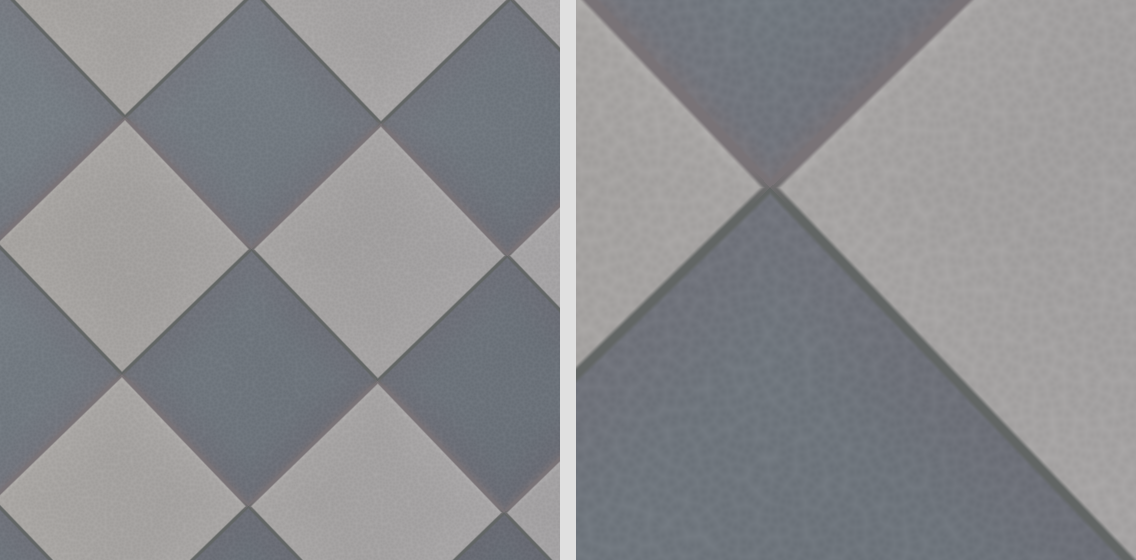
Left: the whole. Right: its middle third, enlarged.
This pattern is drawn by a Shadertoy shader. Its source:

```glsl
// Diagonal checkerboard of pale and slate floor tiles, seen slightly askew.
// A skewed lattice gives tile cells and joint distance; layered sines add
// mottling, cellular noise adds fine grain, and joints are tinted by side.

vec2 hash22(vec2 p) {
    vec3 q = fract(p.xyx * vec3(0.1031, 0.103, 0.0973));
    q += dot(q, q.yzx + 33.33);
    return fract((q.xx + q.yz) * q.zy);
}

// Distance to the nearest jittered point, one point per unit cell
float cellular(vec2 p) {
    vec2 cell = floor(p);
    float nearest = 2.0;
    for (int y = -1; y <= 1; y++)
        for (int x = -1; x <= 1; x++) {
            vec2 c = cell + vec2(x, y);
            nearest = min(nearest, distance(p, c + hash22(c + 50.0)));
        }
    return nearest;
}

// Soft, slowly varying blotches in about -1..1
float mottle(vec2 p) {
    float sum = 0.0, amp = 0.5;
    for (int i = 0; i < 4; i++) {
        sum += amp * sin(p.x + 1.7 * sin(p.y)) * cos(p.y - 1.3 * sin(p.x));
        p = mat2(1.6, 1.2, -1.2, 1.6) * p + 2.3;
        amp *= 0.55;
    }
    return sum;
}

void mainImage(out vec4 fragColor, in vec2 fragCoord) {
    vec2 uv = fragCoord / iResolution.y;
    float pixel = 1.0 / iResolution.y;

    // Lattice whose axes are the diagonals of the diamonds
    mat2 lattice = mat2(0.457, -0.0115, 0.0055, 0.459);
    vec2 q = inverse(lattice) * (uv - vec2(0.449, 0.555));
    vec2 s = vec2(q.x + q.y, q.x - q.y);
    vec2 tile = floor(s);
    vec2 local = s - tile - 0.5;
    bool pale = mod(tile.x + tile.y, 2.0) < 0.5;

    // Distance to the nearest joint, in canvas units
    vec2 toEdge = (0.5 - abs(local)) * 0.324;
    float d = min(toEdge.x, toEdge.y);
    float upper = smoothstep(-0.06, 0.06, local.x - local.y);

    // Joints above pale tiles are mauve, joints below them are dark
    float mauve = pale ? upper : 1.0 - upper;
    vec3 joint = mix(vec3(0.385, 0.4, 0.395), vec3(0.475, 0.45, 0.465), mauve);

    // Tile faces, lit from the upper left
    float light = clamp(0.5 + 0.5 * (uv.y - uv.x), 0.0, 1.0);
    vec3 color;
    if (pale) {
        color = mix(vec3(0.643, 0.632, 0.62), vec3(0.638, 0.63, 0.636), uv.x);
        color += 0.012 * smoothstep(0.09, 0.0, d);
        color += 0.025 * upper * smoothstep(0.012, 0.004, d);
    } else {
        color = mix(vec3(0.405, 0.43, 0.462), vec3(0.475, 0.504, 0.53), light);
        color -= vec3(0.0, 0.016, 0.012) * smoothstep(0.08, 0.0, d);
        color = mix(color, joint, 0.55 * mauve * smoothstep(0.018, 0.002, d));
    }

    // Variation between tiles, blotches and grain
    color += 0.012 * (hash22(tile + 20.0).x - 0.5);
    color += 0.008 * mottle(uv * 9.0);
    color += 0.035 * (cellular(uv * 170.0) - 0.45);

    // Narrow joint line with softened edges
    float soft = max(0.0016, pixel);
    float halfWidth = pale ? 0.0034 : mix(0.0026, 0.0034, mauve);
    float line = 1.0 - smoothstep(halfWidth - soft, halfWidth + soft, d);
    color = mix(color, joint, line);

    fragColor = vec4(color, 1.0);
}
```
